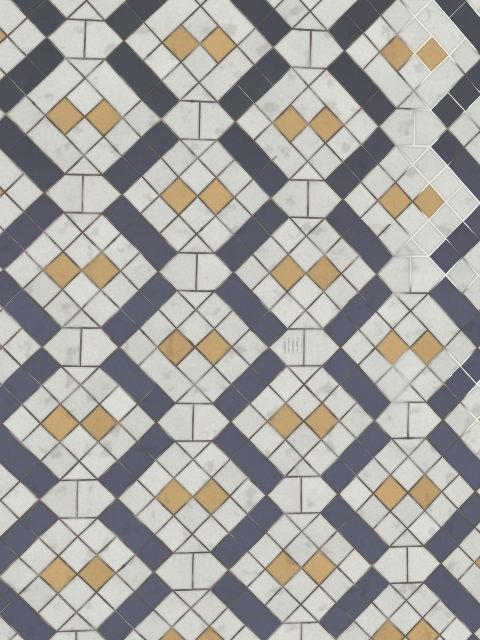
Reproduce this pattern procedurally as a Shadertoy shader.

```glsl
const vec3 WHITE = vec3(0.83, 0.83, 0.81);
const vec3 OCHRE = vec3(0.755, 0.635, 0.45);
const vec3 SLATE_LOW = vec3(0.36, 0.37, 0.425);
const vec3 SLATE_HIGH = vec3(0.30, 0.31, 0.335);
const vec3 GROUT_DARK = vec3(0.38, 0.35, 0.32);
const vec3 GROUT_PALE = vec3(0.62, 0.59, 0.55);
const vec3 GLARE = vec3(0.93, 0.93, 0.91);

const vec2 CENTER = vec2(0.478, 0.427);  // lattice origin, measured from top left
const vec2 STEP = vec2(0.168, 0.1161);   // column and half-row spacing
const vec2 DIAGONALS = vec2(3.0, 2.0);   // tile diagonals per lattice step
const float TILE_SIDE = 0.0417;          // of canvas height
const float GROUT_HALF = 0.025;          // of tile side
const vec2 STREAKED_HEX = vec2(0.0, 1.0);
const float ROOT2 = 1.41421;

float hash(vec2 p) {
    return fract(sin(dot(p, vec2(127.1, 311.7))) * 43758.55);
}

vec2 gradient(vec2 p) {
    float a = 6.28318 * hash(p);
    return vec2(cos(a), sin(a));
}

float gradientNoise(vec2 p) {
    vec2 i = floor(p), f = fract(p);
    vec2 w = f * f * f * (f * (f * 6.0 - 15.0) + 10.0);
    vec2 e = vec2(0.0, 1.0);
    float low = mix(dot(gradient(i), f), dot(gradient(i + e.yx), f - e.yx), w.x);
    float high = mix(dot(gradient(i + e), f - e), dot(gradient(i + e.yy), f - e.yy), w.x);
    return mix(low, high, w.y);
}

float fbm(vec2 p) {
    float sum = 0.0, amp = 1.0;
    for (int k = 0; k < 3; k++) {
        sum += amp * gradientNoise(p);
        p = p * 2.1 + 7.3;
        amp *= 0.5;
    }
    return sum;
}

// Canvas to lattice, with the floor's slight perspective
vec2 toLattice(vec2 p) {
    vec2 d = vec2(p.x, 1.0 - p.y) - CENTER;
    float column = (d.x + 0.0018 * d.y / STEP.y) / STEP.x;
    column += 0.0209 * column * column + 0.0009 * column * column * column;
    float row = (d.y - 0.0021 * column) / (STEP.y - 0.0018 * column);
    return vec2(column, row + 0.0022 * row * row);
}

float diamondNorm(vec2 q) {
    q = abs(q * DIAGONALS);
    return q.x + q.y;
}

// Nearest lattice point whose coordinates are both even or both odd
vec2 nearestCell(vec2 q) {
    vec2 even = 2.0 * floor(q * 0.5 + 0.5);
    vec2 odd = 2.0 * floor(q * 0.5) + 1.0;
    return diamondNorm(q - even) < diamondNorm(q - odd) ? even : odd;
}

vec2 rotated(vec2 d) { return vec2(d.x + d.y, d.x - d.y); }

void mainImage(out vec4 fragColor, in vec2 fragCoord) {
    vec2 p = fragCoord / iResolution.y;
    vec2 q = toLattice(p);
    q += 0.009 * vec2(gradientNoise(p * 17.0), gradientNoise(p * 17.0 + 31.0));

    vec2 hex = nearestCell(q - vec2(1.0, 0.0)) + vec2(1.0, 0.0);
    vec2 h = (q - hex) * DIAGONALS;
    vec2 cell = nearestCell(q);
    vec2 b = (q - cell) * DIAGONALS;
    vec2 uv = rotated(b);
    vec3 color = WHITE;
    vec2 id;
    float edge;
    float wear = 1.0;

    if (abs(h.x) + abs(h.y) < 1.0 && abs(h.y) < 0.5) {
        // Split hexagon
        float split = h.x - 0.08 * (hash(hex) - 0.5);
        id = hex * 8.0 + vec2(sign(split), 5.0);
        edge = min(1.0 - abs(h.x) - abs(h.y), ROOT2 * min(0.5 - abs(h.y), abs(split)));
        if (distance(hex, STREAKED_HEX) < 0.5) {
            float drip = smoothstep(0.1, 0.7, sin(h.x * 52.0 + 2.0 * gradientNoise(h * 6.0)));
            float area = smoothstep(0.3, 0.22, abs(h.x + 0.36)) * smoothstep(0.3, 0.1, abs(h.y + 0.05));
            color *= 1.0 - 0.15 * drip * area;
        }
    } else if (max(abs(uv.x), abs(uv.y)) < 2.0) {
        // Diamond of four by four squares, some outer pairs joined
        vec2 tile = floor(uv);
        vec2 margin = 0.5 - abs(fract(uv) - 0.5);
        float joinChance = mix(0.06, 0.65, smoothstep(0.55, 0.9, p.y));
        bvec2 inner = lessThan(abs(uv), vec2(1.0));
        if (inner.x && !inner.y && hash(cell + 3.0 * sign(uv.y)) < joinChance) {
            margin.x = 1.0 - abs(uv.x);
            tile.x = 0.0;
        } else if (inner.y && !inner.x && hash(cell + 5.7 * sign(uv.x)) < joinChance) {
            margin.y = 1.0 - abs(uv.y);
            tile.y = 0.0;
        }
        id = cell * 8.0 + tile;
        edge = min(min(margin.x, margin.y), ROOT2 * (1.5 - abs(b.y)));
        if (inner.x && inner.y && uv.x * uv.y > 0.0) color = OCHRE;
    } else {
        // Dark bar: one long tile and one square
        vec2 bar = floor(q) + 0.5;
        vec2 d = rotated((q - bar) * DIAGONALS);
        if (mod(bar.x + bar.y, 2.0) < 0.5) d = d.yx;
        if (mod(bar.x + bar.y - 1.0, 2.0) < 0.5) d = d.yx;
        if (abs(d.x) > abs(d.y) && abs(d.x) > 0.5) d = d.yx;
        float split = d.y - (hash(bar) < 0.5 ? -0.5 : 0.5);
        id = bar * 8.0 + vec2(sign(split), 2.0);
        edge = min(min(0.5 - abs(d.x), 1.5 - abs(d.y)), abs(split) * 1.6 + 0.008);
        color = mix(SLATE_LOW, SLATE_HIGH, smoothstep(0.45, 0.95, p.y));
        wear = 0.5;
    }

    // Tone per tile, grime, worn rims and fine grain
    color *= 1.0 + 0.05 * (hash(id) - 0.5);
    color *= 1.0 + wear * 0.035 * fbm(p * 14.0 + hash(id) * 9.0);
    color *= 1.0 - wear * 0.10 * smoothstep(0.2, 0.7, fbm(p * 32.0));
    color *= mix(1.0 - 0.09 * wear, 1.0, smoothstep(0.02, 0.13, edge));
    color *= 1.0 + 0.025 * gradientNoise(p * 190.0);

    // Uneven grout with chipped edges, catching light at the right
    float chip = smoothstep(0.3, 0.65, gradientNoise(p * 65.0));
    float halfWidth = GROUT_HALF * (1.0 + 0.5 * gradientNoise(p * 28.0) + 0.9 * chip * wear);
    float glare = smoothstep(0.57, 0.66, p.x) * smoothstep(0.24, 0.34, p.y)
        * smoothstep(-0.1, 0.12, gradientNoise(p * 11.0 + 4.0));
    vec3 grout = mix(GROUT_DARK, GROUT_PALE, smoothstep(-0.3, 0.7, fbm(p * 24.0)));
    grout = mix(grout, GLARE, glare);
    float pixel = 1.0 / (iResolution.y * TILE_SIDE);
    float line = 1.0 - smoothstep(halfWidth - 0.5 * pixel, halfWidth + 0.7 * pixel, edge);
    fragColor = vec4(mix(color, grout, line), 1.0);
}
```
